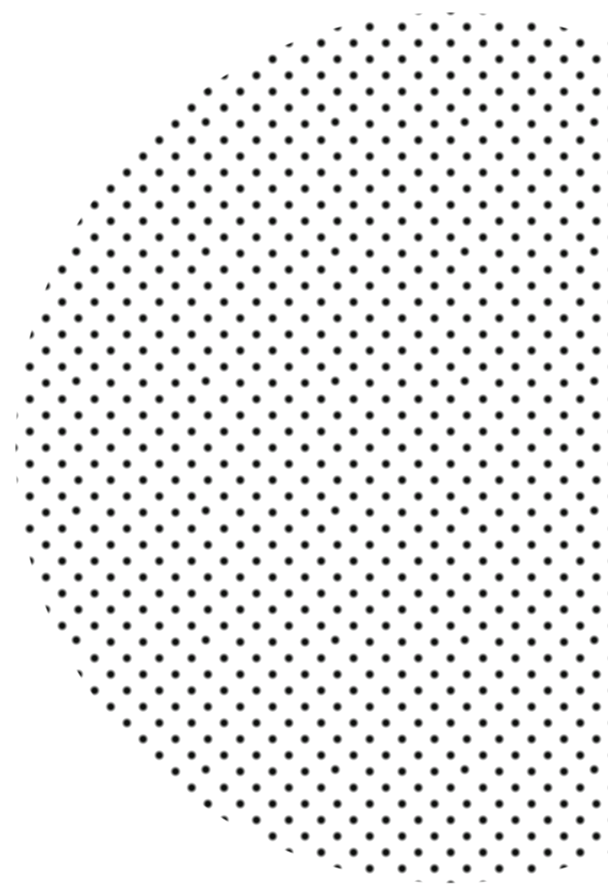
Reproduce this pattern procedurally as a Shadertoy shader.

```glsl
// Soft black dots on a staggered lattice, cut off by a large disc on white.
// Two interleaved square grids give the stagger; one dot in every 4 x 4 block
// of the first grid sits slightly up and to the left of its lattice point.

const vec3 PAPER = vec3(1.0);
const vec3 INK = vec3(0.045, 0.05, 0.045);

// Lengths as fractions of the canvas height
const vec2 DISC_CENTER = vec2(0.503, 0.5003);
const float DISC_RADIUS = 0.4855;
const float PITCH = 0.036133;

// Lengths in lattice pitches
const float DOT_RADIUS = 0.115;
const float DOT_SOFTNESS = 0.069;
const vec2 NUDGE = vec2(-0.065, 0.06);
const float NUDGE_PERIOD = 4.0;
const vec2 NUDGE_CELL = vec2(0.0, 2.0);

// 1 inside, 0 outside, with a smooth band of half width soft
float coverage(float signedDist, float soft) {
    return 1.0 - smoothstep(-soft, soft, signedDist);
}

// Displacement of the dot belonging to a cell
vec2 dotNudge(vec2 cell, vec2 amount) {
    vec2 delta = abs(mod(cell, NUDGE_PERIOD) - NUDGE_CELL);
    return max(delta.x, delta.y) < 0.5 ? amount : vec2(0.0);
}

// Signed distance to the nearest dot of a square grid with unit pitch
float dotGrid(vec2 p, vec2 origin, vec2 nudge, float radius) {
    vec2 cell = floor(p - origin + 0.5);
    return length(p - origin - cell - dotNudge(cell, nudge)) - radius;
}

void mainImage(out vec4 fragColor, in vec2 fragCoord) {
    float pixel = 1.0 / iResolution.y;
    vec2 p = fragCoord * pixel - DISC_CENTER;
    vec2 q = p / PITCH;

    // Staggered dots: regular grid joined with its half-step copy
    float dots = min(dotGrid(q, vec2(0.5, 0.0), NUDGE, DOT_RADIUS),
                     dotGrid(q, vec2(0.0, 0.5), vec2(0.0), DOT_RADIUS));
    float ink = coverage(dots, max(DOT_SOFTNESS, 0.7 * pixel / PITCH));

    // Disc that trims the dots at its rim
    ink *= coverage(length(p) - DISC_RADIUS, max(0.0015, 0.7 * pixel));

    fragColor = vec4(mix(PAPER, INK, ink), 1.0);
}
```
